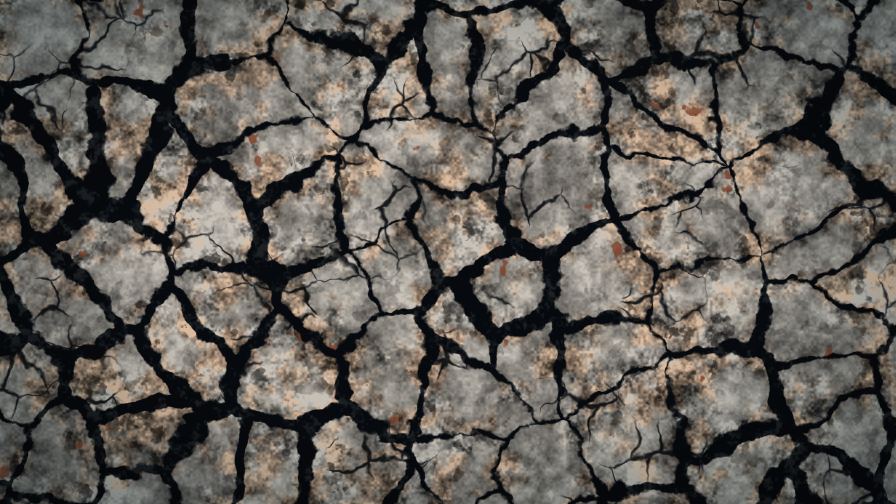
Write a Shadertoy shader that draws this texture.

```glsl
const float PLATES = 6.0;            // plates per canvas height
const float CRACK_WIDTH = 0.062;     // mean half width, in plates
const float CRACK_VARIATION = 0.13;
const float HAIRLINE_SCALE = 1.9;
const float HAIRLINE_WIDTH = 0.16;
const float WARP = 0.42;
const float GRAIN_SCALE = 44.0;
const float VIGNETTE = 0.36;
const vec3 CRACK_COLOR = vec3(0.025, 0.036, 0.052);
const vec3 DEBRIS_COLOR = vec3(0.15, 0.17, 0.18);
const vec3 CLAY_COLOR = vec3(1.03, 1.00, 0.95);
const vec3 TAN_COLOR = vec3(1.14, 0.97, 0.82);
const vec3 COOL_TINT = vec3(0.92, 1.00, 1.04);
const vec3 RUST_COLOR = vec3(0.50, 0.25, 0.16);

float hash1(vec2 p) {
    vec3 q = fract(p.xyx * 0.1031);
    q += dot(q, q.yzx + 33.33);
    return fract((q.x + q.y) * q.z);
}

vec2 hash2(vec2 p) {
    return vec2(hash1(p), hash1(p + 57.3));
}

float noise(vec2 p) {
    vec2 i = floor(p), f = fract(p);
    f = f * f * (3.0 - 2.0 * f);
    return mix(mix(hash1(i), hash1(i + vec2(1, 0)), f.x),
               mix(hash1(i + vec2(0, 1)), hash1(i + vec2(1, 1)), f.x), f.y);
}

float fbm(vec2 p) {
    float sum = 0.0, amp = 0.5;
    for (int i = 0; i < 4; i++) {
        sum += amp * noise(p);
        p = mat2(1.6, 1.2, -1.2, 1.6) * p + 17.1;
        amp *= 0.55;
    }
    return sum / 1.01;
}

vec2 fbm2(vec2 p) {
    return vec2(fbm(p), fbm(p + 41.7)) - 0.5;
}

// Distance to the nearest border between Voronoi cells
float borderDistance(vec2 p) {
    vec2 cell = floor(p), f = fract(p);
    vec2 nearest = vec2(0.0), nearestCell = vec2(0.0);
    float best = 9.0;
    for (int y = -1; y <= 1; y++)
    for (int x = -1; x <= 1; x++) {
        vec2 g = vec2(x, y);
        vec2 r = g + hash2(cell + g) - f;
        if (dot(r, r) < best) {
            best = dot(r, r);
            nearest = r;
            nearestCell = g;
        }
    }
    float border = 9.0;
    for (int y = -2; y <= 2; y++)
    for (int x = -2; x <= 2; x++) {
        vec2 g = nearestCell + vec2(x, y);
        vec2 r = g + hash2(cell + g) - f;
        vec2 d = r - nearest;
        if (dot(d, d) > 1e-4)
            border = min(border, dot(0.5 * (nearest + r), normalize(d)));
    }
    return border;
}

void mainImage(out vec4 fragColor, in vec2 fragCoord) {
    vec2 p = fragCoord / iResolution.y;
    vec2 uv = fragCoord / iResolution.xy - 0.5;
    vec2 q = p * PLATES + 20.0;
    float soft = max(PLATES / iResolution.y, 0.018);

    // Surface noise
    float mottle = fbm(q * 1.6 + 5.0);
    float grain = fbm(p * GRAIN_SCALE);
    float grit = noise(p * GRAIN_SCALE * 4.3) - 0.5;

    // Main cracks with ragged rims, and tapering hairlines
    vec2 warped = q + WARP * fbm2(q * 1.3) + 0.16 * fbm2(q * 5.0);
    float width = CRACK_WIDTH + CRACK_VARIATION * (noise(q * 0.9 + 3.0) - 0.5);
    width = max(width, 0.024);
    float d = borderDistance(warped) + 0.06 * (grain - 0.5);
    float plate = smoothstep(width - soft, width + soft, d);

    vec2 fine = (q + 0.35 * fbm2(q * 2.5 + 9.0)) * HAIRLINE_SCALE + 31.0;
    float taper = HAIRLINE_WIDTH * (noise(q * 1.7 + 70.0) - 0.60);
    float hair = borderDistance(fine) + 0.03 * (grain - 0.5);
    float softHair = soft * HAIRLINE_SCALE;
    float hairline = (1.0 - smoothstep(taper - softHair, taper + softHair, hair))
                   * smoothstep(0.0, 0.02, taper);

    // Clay: pale centres, crumbled tan rims, dark pits
    float rim = 1.0 - smoothstep(0.0, 0.24, d - width);
    float crumble = smoothstep(0.42, 0.62, fbm(q * 2.3 + 60.0) + 0.10 * rim);
    float light = 0.575 + 0.55 * (mottle - 0.5) + (0.40 + 0.45 * crumble) * (grain - 0.5);
    light += (0.12 + 0.16 * crumble) * grit - 0.07 * rim;
    float pits = smoothstep(0.60, 0.74, fbm(p * GRAIN_SCALE * 0.8 + 90.0));
    light *= 1.0 - pits * (0.22 + 0.30 * crumble);
    float warmth = crumble * smoothstep(0.35, 0.60, fbm(q * 4.0 + 12.0));
    vec3 clay = clamp(light, 0.12, 0.76) * mix(CLAY_COLOR, TAN_COLOR, warmth);
    float rust = smoothstep(0.79, 0.84, fbm(q * 3.0 + 140.0));
    clay = mix(clay, RUST_COLOR, 0.8 * rust);

    // Crack floor with scattered debris
    float debris = smoothstep(0.50, 0.78, grain + 0.25 * grit);
    vec3 crack = mix(CRACK_COLOR, DEBRIS_COLOR, 0.7 * debris);
    vec3 color = mix(crack, clay, plate * (1.0 - 0.88 * hairline));

    // Cool, darker borders
    float border = smoothstep(0.28, 0.72, length(uv));
    color *= mix(vec3(1.0), COOL_TINT * (1.0 - VIGNETTE), border);
    fragColor = vec4(color, 1.0);
}
```
